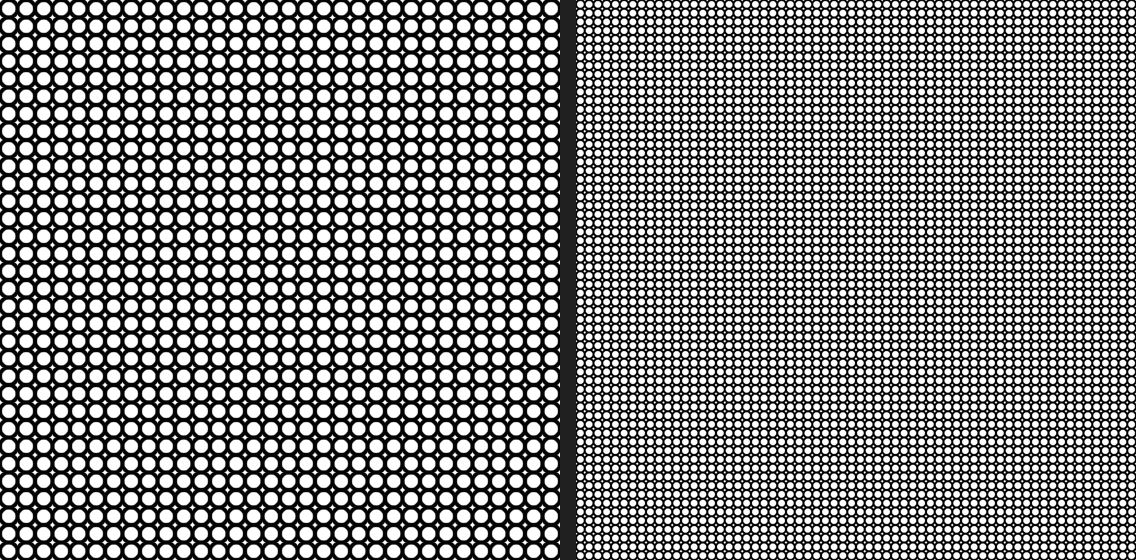
Left, the tile; right, the same tile 2 across and 2 down.
This pattern is drawn by a three.js fragment shader. Its source:

```glsl
varying vec2 vUv;

const float REPEATS = 32.0;
const float DISC_RADIUS = 0.381;
const float RING_RADIUS = 0.61;
const float EDGE_SOFTNESS = 0.046;
const float STRETCH = 0.016;
const vec3 INK = vec3(0.01);
const vec3 PAPER = vec3(1.0);

float hash(float n) {
  n = fract(n * 0.1031);
  n *= n + 33.33;
  return fract(n * (n + n));
}

// Distance from the centre, pulled slightly towards an octagon
float roundedOctagon(vec2 p, float facet) {
  vec2 a = abs(p);
  float octagon = max(max(a.x, a.y), (a.x + a.y) * 0.70711);
  return mix(length(p), octagon, facet);
}

// 1 where the distance lies inside the radius, with a soft rim
float softInside(float dist, float radius, float softness) {
  return 1.0 - smoothstep(radius - softness, radius + softness, dist);
}

void main() {
  vec2 grid = vUv * REPEATS;
  vec2 cell = mod(floor(grid), REPEATS);
  vec2 p = fract(grid) - 0.5;

  // Faint unevenness in width per column and height per row
  vec2 jitter = vec2(hash(cell.x + 3.0), hash(cell.y + 51.0)) - 0.5;
  vec2 discPoint = p * (1.0 + STRETCH * jitter);

  // White disc, and the white gap left where four black rings meet
  float disc = softInside(roundedOctagon(discPoint, 0.4), DISC_RADIUS, EDGE_SOFTNESS);
  float gap = 1.0 - softInside(length(p), RING_RADIUS, EDGE_SOFTNESS);

  gl_FragColor = vec4(mix(INK, PAPER, max(disc, gap)), 1.0);
}
```
